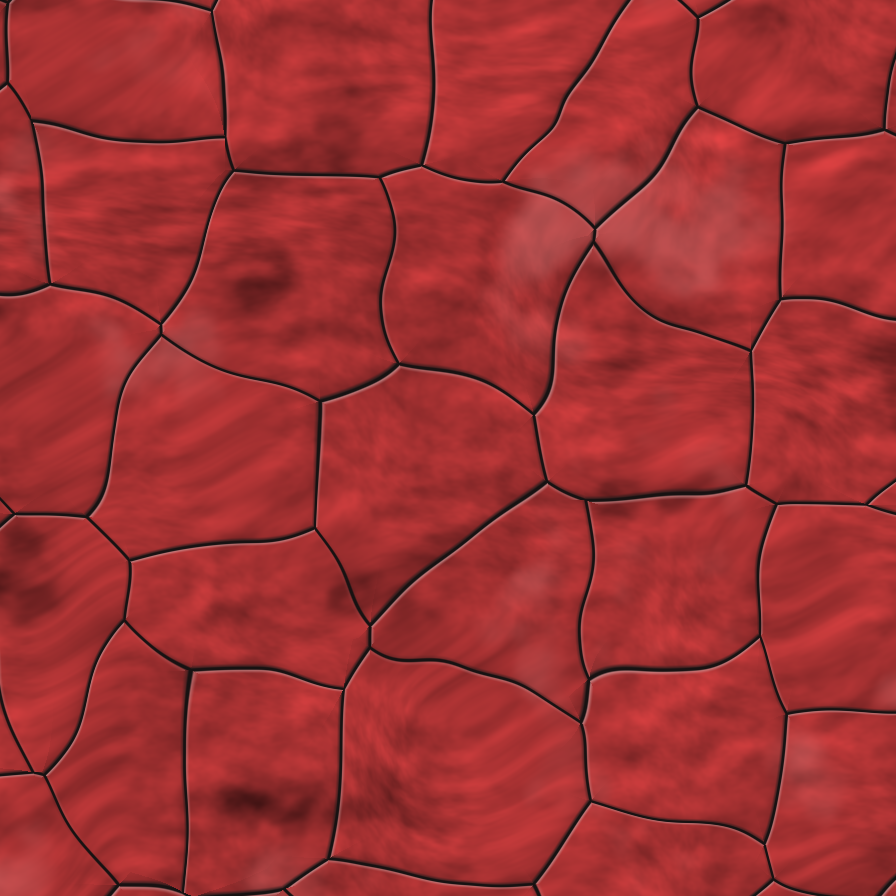
Reproduce this texture procedurally as a WebGL 2 fragment shader.

```glsl
#version 300 es
precision highp float;

uniform vec2 u_resolution;
out vec4 fragColor;

#define CELLS 4.8
#define JITTER 0.8
#define METRIC 3.0
#define WARP 0.09
#define GAP_WIDTH 0.0007
#define RIM_WIDTH 0.0056
#define GRAIN vec2(17.0, 27.0)
#define RELIEF 0.55
#define STONE vec3(0.655, 0.193, 0.195)
#define PALE vec3(0.80, 0.42, 0.42)
#define RIM_LIGHT vec3(0.80, 0.58, 0.58)
#define GAP vec3(0.09, 0.07, 0.07)

// Integer hash giving two values in 0..1
vec2 hash2(vec2 cell) {
    uvec2 v = uvec2(ivec2(cell) + 4096);
    v = v * 1664525u + 1013904223u;
    v.x += v.y * 1664525u;
    v.y += v.x * 1664525u;
    v ^= v >> 16u;
    v.x += v.y * 1664525u;
    v.y += v.x * 1664525u;
    v ^= v >> 16u;
    return vec2(v & 65535u) / 65535.0;
}

float noise(vec2 p) {
    vec2 i = floor(p), f = p - i;
    vec2 s = f * f * f * (f * (f * 6.0 - 15.0) + 10.0);
    float low = mix(hash2(i).x, hash2(i + vec2(1, 0)).x, s.x);
    float high = mix(hash2(i + vec2(0, 1)).x, hash2(i + vec2(1, 1)).x, s.x);
    return mix(low, high, s.y);
}

float fbm(vec2 p) {
    float sum = 0.0, gain = 0.53;
    for (int i = 0; i < 4; i++) {
        sum += gain * noise(p);
        p = mat2(1.6, 1.2, -1.2, 1.6) * p + 17.3;
        gain *= 0.5;
    }
    return sum;
}

// Length in the Minkowski metric, and its gradient
float span(vec2 d) {
    vec2 a = pow(abs(d) + 1e-5, vec2(METRIC));
    return pow(a.x + a.y, 1.0 / METRIC);
}

vec2 spanGradient(vec2 d) {
    return sign(d) * pow((abs(d) + 1e-5) / span(d), vec2(METRIC - 1.0));
}

// Distance to the nearest crack (x) and the direction towards it (yz)
vec3 crack(vec2 p) {
    vec2 home = floor(p), nearest = vec2(9.0), second = vec2(9.0);
    float f1 = 99.0, f2 = 99.0;
    for (int y = -2; y <= 2; y++) {
        for (int x = -2; x <= 2; x++) {
            vec2 cell = home + vec2(x, y);
            vec2 d = p - cell - 0.5 - JITTER * (hash2(cell) - 0.5);
            float len = span(d);
            if (len < f1) {
                f2 = f1; second = nearest;
                f1 = len; nearest = d;
            } else if (len < f2) {
                f2 = len; second = d;
            }
        }
    }
    vec2 slope = spanGradient(second) - spanGradient(nearest);
    float steep = max(length(slope), 0.1);
    return vec3((f2 - f1) / steep, -slope / steep);
}

// Mottled stone with soft relief lit from above
vec3 stone(vec2 uv) {
    vec2 q = uv * GRAIN + 3.0 * noise(uv * 6.0);
    float relief = fbm(q) - fbm(q + vec2(-0.2, 0.4));
    float broad = fbm(uv * 8.0 + 31.0) - 0.5;
    float stain = smoothstep(0.62, 0.85, fbm(uv * vec2(7.0, 9.0) + 57.0));
    float bloom = smoothstep(0.58, 0.85, fbm(uv * 6.5 + 83.0));
    vec3 color = STONE * (1.0 + RELIEF * relief + 0.25 * broad - 0.35 * stain);
    return mix(color, PALE, 0.5 * bloom);
}

void main() {
    vec2 uv = gl_FragCoord.xy / u_resolution.y;
    float pixel = 1.0 / u_resolution.y;

    // Bent stone outlines
    vec2 p = uv * CELLS + 11.0;
    vec2 bend = vec2(noise(p * 1.7), noise(p * 1.7 + 40.0)) - 0.5;
    vec3 edge = crack(p + 2.0 * WARP * bend);
    float dist = edge.x / CELLS;

    // Bevel: one side catches light, the other falls into shade
    float facing = dot(edge.yz, normalize(vec2(-0.6, 0.8)));
    float rim = 1.0 - smoothstep(0.0012, RIM_WIDTH, dist);
    float shade = max(-facing, 0.0);
    vec3 color = stone(uv);
    color *= 1.0 - 0.25 * shade * exp(-dist * 90.0);
    color = mix(color, RIM_LIGHT, 0.85 * rim * max(facing, 0.0));
    color = mix(color, GAP * 1.6, 0.9 * rim * shade);

    // Dark gap between stones
    float soft = max(0.0018, pixel);
    color = mix(GAP, color, smoothstep(GAP_WIDTH, GAP_WIDTH + soft, dist));
    fragColor = vec4(color, 1.0);
}
```
